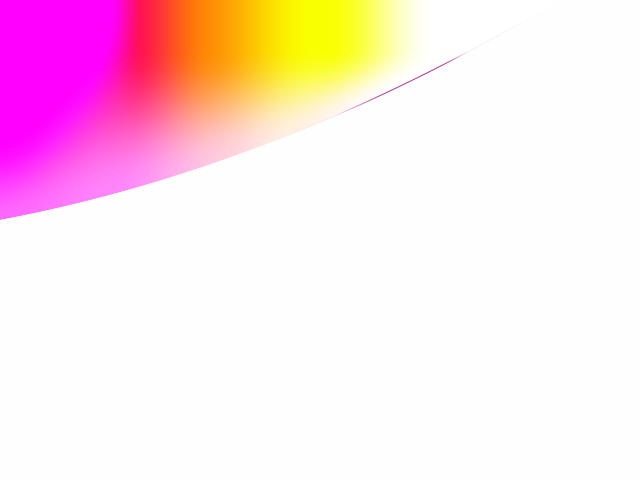
A WebGL 1 fragment shader for this background:

```glsl
precision highp float;
// A rainbow glow in the upper left corner, cut by a sweeping curve on white.

uniform vec2 u_resolution;

#define EDGE_START 0.458      // depth of the curve at the left side
#define EDGE_SLOPE 0.25
#define EDGE_BEND 0.313
#define MAGENTA_END 0.172     // where magenta turns to crimson
#define MAGENTA_CURL 1.2      // how far that border bends left with depth
#define LINE_WIDTH 0.0013
#define LINE_COLOR vec3(0.68, 0.22, 0.60)
#define PAPER vec3(0.997, 0.997, 0.995)

// Depth below the top at which the glow is cut off.
float edgeDepth(float x) {
  return EDGE_START - x * (EDGE_SLOPE + EDGE_BEND * x);
}

// Saturated colours, from magenta at the left to white.
vec3 vividRamp(float x, float depth) {
  float magentaEnd = MAGENTA_END - MAGENTA_CURL * depth * depth;
  vec3 color = vec3(1.0, 0.0, 1.0);
  color = mix(color, vec3(1.0, 0.06, 0.32), smoothstep(magentaEnd, 0.227, x));
  color = mix(color, vec3(1.0, 0.50, 0.02), smoothstep(0.205, 0.325, x));
  color = mix(color, vec3(0.98, 1.0, 0.0), smoothstep(0.29, 0.49, x));
  return mix(color, vec3(1.0), smoothstep(0.51, 0.68, x));
}

// Washed-out colours close to the curve.
vec3 paleRamp(float x) {
  vec3 color = mix(vec3(1.0, 0.40, 1.0), vec3(1.0, 0.52, 0.99), smoothstep(0.0, 0.18, x));
  color = mix(color, vec3(1.0, 0.80, 0.87), smoothstep(0.17, 0.36, x));
  color = mix(color, vec3(1.0, 0.94, 0.88), smoothstep(0.33, 0.46, x));
  return mix(color, vec3(1.0), smoothstep(0.44, 0.64, x));
}

void main() {
  vec2 uv = gl_FragCoord.xy / u_resolution;
  float x = uv.x;
  float depth = 1.0 - uv.y;
  float pixel = 1.0 / u_resolution.y;

  // Distance to the curve, positive inside the glow, in canvas heights.
  float edge = edgeDepth(x);
  float slope = (EDGE_SLOPE + 2.0 * EDGE_BEND * x) * u_resolution.y / u_resolution.x;
  float dist = (edge - depth) / sqrt(1.0 + slope * slope);

  // Glow that fades from vivid to pale towards the curve.
  float fadeStart = mix(0.29, 0.10, smoothstep(0.0, 0.20, x));
  fadeStart = min(fadeStart, edge - 0.05);
  float fade = smoothstep(fadeStart, edge, depth);
  vec3 glow = mix(vividRamp(x, depth), paleRamp(x), fade);
  vec3 color = mix(PAPER, glow, smoothstep(-0.5 * pixel, 0.5 * pixel, dist));

  // Fine line on the right part of the curve, strongest in its middle.
  float strength = smoothstep(0.50, 0.61, x) * (1.0 - smoothstep(0.69, 0.74, x));
  float hairline = 0.07 * smoothstep(0.36, 0.50, x) * (1.0 - smoothstep(0.76, 0.86, x));
  float stroke = 1.0 - smoothstep(0.0, LINE_WIDTH + 0.5 * pixel, abs(dist));
  color = mix(color, LINE_COLOR, stroke * max(0.9 * strength, hairline));

  gl_FragColor = vec4(color, 1.0);
}
```
